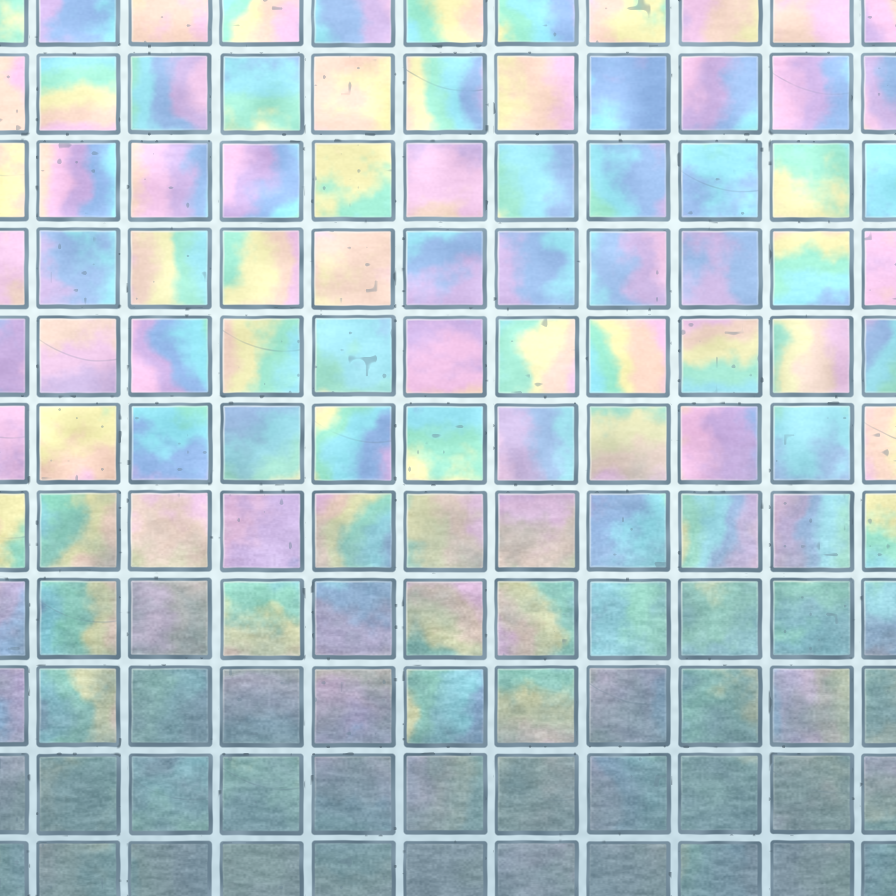
A Shadertoy shader for this texture:

```glsl
const vec2 PITCH = vec2(0.1023, 0.0977);       // tile spacing
const vec2 ORIGIN = vec2(0.0365, 0.0650);      // a crossing of two joints
const vec2 TILE_HALF = vec2(0.0464, 0.0450);
const float CORNER = 0.0035;
const float RIM_WIDTH = 0.0036;
const float GLINT_WIDTH = 0.0030;
const float JITTER = 0.0012;
const float SCRATCH_SHARE = 0.12;
const vec3 GROUT_LIGHT = vec3(0.90, 0.96, 0.97);
const vec3 GROUT_SHADE = vec3(0.77, 0.86, 0.90);
const vec3 RIM = vec3(0.42, 0.51, 0.57);
const vec3 SLATE = vec3(0.46, 0.57, 0.61);
const vec3 GLINT = vec3(0.97, 0.99, 0.98);
const int FILM_COUNT = 7;
const vec3 FILM[FILM_COUNT] = vec3[FILM_COUNT](
    vec3(0.97, 0.95, 0.72),   // lemon
    vec3(0.61, 0.91, 0.81),   // mint
    vec3(0.60, 0.91, 0.97),   // aqua
    vec3(0.58, 0.72, 0.91),   // blue
    vec3(0.80, 0.70, 0.89),   // lilac
    vec3(0.95, 0.77, 0.91),   // pink
    vec3(0.97, 0.84, 0.77));  // peach

float hash(vec2 p) {
    vec3 q = fract(p.xyx * vec3(0.1031, 0.1030, 0.0973));
    q += dot(q, q.yzx + 33.33);
    return fract((q.x + q.y) * q.z);
}

float noise(vec2 p) {
    vec2 i = floor(p), f = fract(p);
    f = f * f * (3.0 - 2.0 * f);
    return mix(mix(hash(i), hash(i + vec2(1, 0)), f.x),
               mix(hash(i + vec2(0, 1)), hash(i + vec2(1, 1)), f.x), f.y);
}

float fbm(vec2 p) {
    float sum = 0.0, amp = 0.5;
    for (int i = 0; i < 4; i++) {
        sum += amp * noise(p);
        p = p * 2.03 + 17.1;
        amp *= 0.5;
    }
    return sum;
}

float roundBox(vec2 p, vec2 halfSize, float r) {
    vec2 q = abs(p) - halfSize + r;
    return length(max(q, 0.0)) + min(max(q.x, q.y), 0.0) - r;
}

// Cyclic blend through the film colours
vec3 filmColor(float t) {
    t = fract(t) * float(FILM_COUNT);
    int i = int(t) % FILM_COUNT;
    return mix(FILM[i], FILM[(i + 1) % FILM_COUNT], smoothstep(0.1, 0.9, fract(t)));
}

// Iridescent glass face; p runs from -1 to 1 over the tile
vec3 tileFace(vec2 p, vec2 id, vec2 uv) {
    float turn = hash(id + 3.7);
    float angle = (turn < 0.62 ? 0.0 : 1.57) + (hash(id + 9.2) - 0.5) * 0.8;
    vec2 dir = vec2(cos(angle), sin(angle));
    float across = dot(p, dir), along = dot(p, vec2(-dir.y, dir.x));
    float span = mix(0.05, 0.30, hash(id + 21.4)) * (hash(id + 5.1) < 0.5 ? -1.0 : 1.0);
    float bend = (hash(id + 14.6) - 0.5) * 0.7;
    float warp = fbm(p * 1.3 + id * 7.3) - 0.47;
    float phase = hash(id + 31.8) + span * (across + bend * along * along) + 0.28 * warp;
    vec3 col = filmColor(phase);

    // Brighter film high up, slate glass toward the bottom
    float light = smoothstep(0.25, 0.85, uv.y);
    col = mix(col, vec3(0.74, 0.79, 0.81), 0.35 * hash(id + 44.0) * (1.0 - 0.6 * light));
    col += 0.05 * light + 0.14 * (noise(p * 1.1 + id * 3.9) - 0.5);
    float dull = smoothstep(0.52, 0.03, uv.y + 0.16 * (hash(id + 52.0) - 0.5) - 0.25 * warp);
    col = mix(col, SLATE, 0.90 * dull);

    // Rippled, grainy glass surface
    float rough = mix(0.10, 0.30, smoothstep(0.55, 0.25, uv.y));
    float ripple = fbm(vec2(p.x * 2.5, p.y * 8.0 + 1.5 * warp) + id * 11.0) - 0.47;
    float grain = noise(p * 17.0 + id * 23.0) - 0.5;
    return col + rough * (0.6 * ripple + 0.22 * grain);
}

void mainImage(out vec4 fragColor, in vec2 fragCoord) {
    vec2 uv = fragCoord / iResolution.xy;
    float aa = 1.0 / iResolution.y;
    vec2 grid = (uv - ORIGIN) / PITCH;
    vec2 id = floor(grid) + 20.0;
    vec2 p = (fract(grid) - 0.5) * PITCH;
    p += JITTER * (vec2(hash(id + 61.0), hash(id + 73.0)) - 0.5);
    p += 0.0008 * (vec2(noise(uv * 60.0), noise(uv * 60.0 + 40.0)) - 0.5);

    // Grout
    vec3 col = mix(GROUT_SHADE, GROUT_LIGHT, smoothstep(0.0, 0.5, uv.y));
    col += 0.05 * (noise(uv * 130.0) - 0.5);

    // Dark rim, heavier at the right and bottom
    float outer = roundBox(p, TILE_HALF, CORNER);
    float inner = roundBox(p - vec2(-0.0007, 0.0008), TILE_HALF - RIM_WIDTH, CORNER * 0.5);
    vec3 rim = RIM + 0.16 * (noise(uv * 45.0) - 0.35) + 0.08 * smoothstep(0.2, 1.0, uv.y);
    col = mix(col, rim, smoothstep(aa, -aa, outer - 0.0004));

    // Face with a bright bevel, strongest at the left and top
    vec3 face = tileFace(p / TILE_HALF, id, uv);
    float lit = smoothstep(-0.03, 0.05, p.y - p.x) * (0.4 + 0.6 * noise(uv * 70.0));
    float bevel = smoothstep(-GLINT_WIDTH, -0.0005, inner);
    face = mix(face, GLINT, bevel * (0.2 + 0.5 * lit) * smoothstep(-0.1, 0.5, uv.y));

    // Occasional scratches and small pits
    float curve = p.y + 0.25 * p.x - 5.0 * p.x * p.x + 0.02 * (hash(id + 83.0) - 0.5);
    float scratch = smoothstep(0.0006 + aa, 0.0, abs(curve)) * step(hash(id + 91.0), SCRATCH_SHARE);
    float pit = smoothstep(0.90, 0.97, noise(uv * 105.0 + 9.0)) * step(0.65, hash(id + 97.0));
    face = mix(face, RIM, 0.35 * scratch * noise(uv * 50.0) + 0.4 * pit);
    col = mix(col, face, smoothstep(aa, -aa, inner));

    // Chips along the tile edges
    float chip = smoothstep(0.86, 0.95, noise(uv * 120.0 + 57.0)) * smoothstep(0.003, 0.0, abs(outer));
    col = mix(col, RIM * 0.75, 0.7 * chip);
    fragColor = vec4(clamp(col, 0.0, 1.0), 1.0);
}
```
